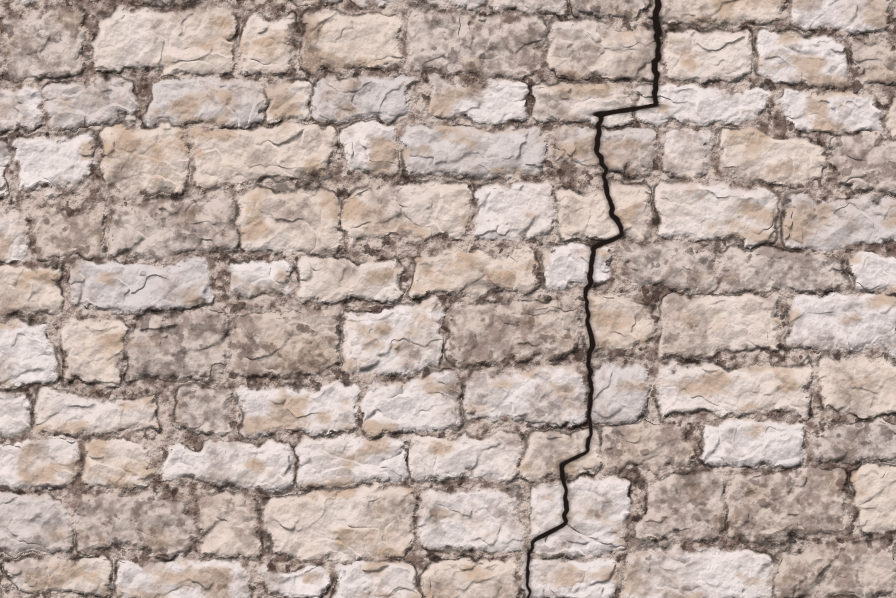
Reproduce this texture procedurally as a Shadertoy shader.

```glsl
const float ROW_HEIGHT = 0.096;
const float STONE_WIDTH = 0.178;
const float CORNER = 0.016;
const float RELIEF_STEP = 0.002;
const float SHADOW_REACH = 0.007;
const float CRACK_WIDTH = 0.0050;
const vec2 LIGHT = vec2(-0.4, 0.917);
const vec3 PALE = vec3(0.885, 0.84, 0.83);
const vec3 CREAM = vec3(0.86, 0.79, 0.745);
const vec3 GREY = vec3(0.80, 0.76, 0.755);
const vec3 OCHRE = vec3(0.70, 0.58, 0.48);
const vec3 MORTAR_LIGHT = vec3(0.78, 0.71, 0.67);
const vec3 MORTAR_DARK = vec3(0.47, 0.395, 0.36);
const vec3 PIT = vec3(0.24, 0.185, 0.165);
const vec3 CRACK = vec3(0.13, 0.10, 0.09);

struct Wall { float height; float stone; float inside; vec2 id; };

float hash(vec2 p) {
    vec3 q = fract(vec3(p.xyx) * 0.1031);
    q += dot(q, q.yzx + 33.33);
    return fract((q.x + q.y) * q.z);
}

vec2 hash2(vec2 p) {
    return vec2(hash(p + 3.7), hash(p + 71.3));
}

float noise(vec2 p) {
    vec2 i = floor(p), f = fract(p);
    f = f * f * (3.0 - 2.0 * f);
    return mix(mix(hash(i), hash(i + vec2(1, 0)), f.x),
               mix(hash(i + vec2(0, 1)), hash(i + vec2(1, 1)), f.x), f.y);
}

float fbm(vec2 p) {
    float sum = 0.0, amp = 0.533;
    for (int i = 0; i < 4; i++) {
        sum += amp * noise(p);
        p = mat2(1.6, 1.2, -1.2, 1.6) * p + 17.3;
        amp *= 0.5;
    }
    return sum;
}

// Tilted planes blended sharply, like hewn stone faces
float facets(vec2 p) {
    vec2 cell = floor(p);
    float sum = 0.0, total = 0.0001;
    for (int y = -1; y <= 1; y++)
    for (int x = -1; x <= 1; x++) {
        vec2 id = cell + vec2(x, y);
        vec2 d = p - id - hash2(id);
        float weight = exp(-26.0 * dot(d, d));
        sum += weight * (dot(d, hash2(id + 40.0) - 0.5) + 0.35 * hash(id + 9.0));
        total += weight;
    }
    return sum / total;
}

// Position of a vertical joint in stone widths
float joint(float i, float row) {
    return i + 0.62 * hash(vec2(i, row * 7.0 + 5.0));
}

Wall wallAt(vec2 p) {
    // Wavy courses with ragged outlines
    vec2 w = p + 0.018 * (vec2(noise(p * 11.0), noise(p * 11.0 + 50.0)) - 0.5);
    w += 0.022 * (vec2(fbm(p * 40.0), fbm(p * 40.0 + 90.0)) - 0.5);
    float v = w.y / ROW_HEIGHT + 0.12 * sin(w.y * 23.0) + 0.25 * sin(w.x * 2.3 + w.y * 4.0);
    float row = floor(v);
    float u = w.x / STONE_WIDTH + 7.0 * hash(vec2(row, 2.0));
    float i = floor(u);
    if (u < joint(i, row)) i -= 1.0;
    float left = joint(i, row), right = joint(i + 1.0, row);
    vec2 id = vec2(i, row);

    // Rounded block, its rim eaten by mortar here and there
    vec2 gap = 0.002 + 0.006 * hash2(id + 13.0);
    vec2 halfSize = 0.5 * vec2((right - left) * STONE_WIDTH, ROW_HEIGHT) - gap;
    vec2 local = vec2((u - 0.5 * (left + right)) * STONE_WIDTH, (fract(v) - 0.5) * ROW_HEIGHT);
    vec2 q = abs(local) - halfSize + CORNER;
    float inside = CORNER - length(max(q, 0.0)) - min(max(q.x, q.y), 0.0);
    inside -= 0.012 * smoothstep(0.52, 0.72, fbm(p * 13.0 + 8.0));
    float stone = smoothstep(-0.004, 0.005, inside + 0.010 * (fbm(p * 95.0) - 0.5));

    // Relief of the hewn face and of the gritty mortar
    vec2 bent = p * vec2(19.0, 27.0) + 2.2 * fbm(p * 16.0) + 9.0 * hash(id);
    float face = 0.005 * smoothstep(-0.003, 0.012, inside)
               + 0.014 * facets(bent) + 0.009 * fbm(p * 42.0);
    float grit = 0.012 * (fbm(p * 80.0) - 0.5) + 0.010 * (fbm(p * 26.0) - 0.5) + 0.004;
    return Wall(mix(grit, face, stone), stone, inside, id);
}

// Stepped path of the crack, following the joints upwards
float crackPath(float y) {
    float x = 0.885 + 0.058 * smoothstep(0.09, 0.13, y) + 0.042 * smoothstep(0.22, 0.25, y);
    x += 0.050 * smoothstep(0.58, 0.61, y) - 0.030 * smoothstep(0.62, 0.72, y);
    x += 0.095 * smoothstep(0.805, 0.829, y);
    return x + 0.014 * (noise(vec2(y * 28.0, 4.0)) - 0.5) + 0.006 * (noise(vec2(y * 95.0, 8.0)) - 0.5);
}

void mainImage(out vec4 fragColor, in vec2 fragCoord) {
    float pixel = 1.0 / iResolution.y;
    vec2 p = fragCoord * pixel;
    Wall wall = wallAt(p);
    float slope = (wall.height - wallAt(p + LIGHT * RELIEF_STEP).height) / RELIEF_STEP;
    float shadow = smoothstep(0.002, 0.012, wallAt(p + LIGHT * SHADOW_REACH).height - wall.height);

    // Stone tint, ochre stains and fine speckle
    float tint = hash(wall.id + 61.0);
    vec3 stone = mix(PALE, CREAM, smoothstep(0.2, 0.9, tint + 0.8 * (fbm(p * 9.0) - 0.5)));
    stone = mix(stone, GREY, 0.7 * step(0.88, hash(wall.id + 35.0)));
    stone = mix(stone, OCHRE, 0.6 * smoothstep(0.53, 0.75, fbm(p * vec2(19.0, 28.0) + 31.0)));
    stone *= 0.93 + 0.12 * fbm(p * 110.0);

    // Sandy mortar with small dark pits
    float grain = 0.6 * fbm(p * 90.0) + 0.4 * fbm(p * 24.0 + 5.0);
    vec3 mortar = mix(MORTAR_DARK, MORTAR_LIGHT, smoothstep(0.30, 0.62, grain));
    mortar = mix(mortar, PIT, 0.65 * (1.0 - smoothstep(0.26, 0.40, fbm(p * 62.0 + 12.0))));

    // Weathered stones and crusted patches take on the mortar
    float crust = 0.45 * smoothstep(0.50, 0.68, fbm(p * 14.0 + 70.0));
    crust = max(crust, 0.65 * step(0.86, hash(wall.id + 27.0)));
    vec3 color = mix(mortar, stone, wall.stone * (1.0 - crust));

    // Sunlit relief, cast shadows and broken dark seams
    color *= 1.0 + clamp(0.34 * slope, -0.42, 0.07);
    color *= 1.0 - 0.38 * shadow;
    float seam = 1.0 - smoothstep(0.0, 0.005, abs(wall.inside + 0.003));
    color *= 1.0 - 0.38 * seam * smoothstep(0.42, 0.62, fbm(p * 22.0 + 44.0));

    // Open crack, wider towards the top
    float path = crackPath(p.y);
    float lean = (crackPath(p.y + 0.002) - path) / 0.002;
    float distanceToCrack = abs(p.x - path) / sqrt(1.0 + lean * lean);
    float width = CRACK_WIDTH * (0.1 + 0.4 * p.y + 0.9 * fbm(p * 38.0));
    color *= 1.0 - 0.25 * (1.0 - smoothstep(width, width + 0.008, distanceToCrack));
    color = mix(CRACK, color, smoothstep(width - pixel, width + pixel, distanceToCrack));
    fragColor = vec4(clamp(color, 0.0, 1.0), 1.0);
}
```
